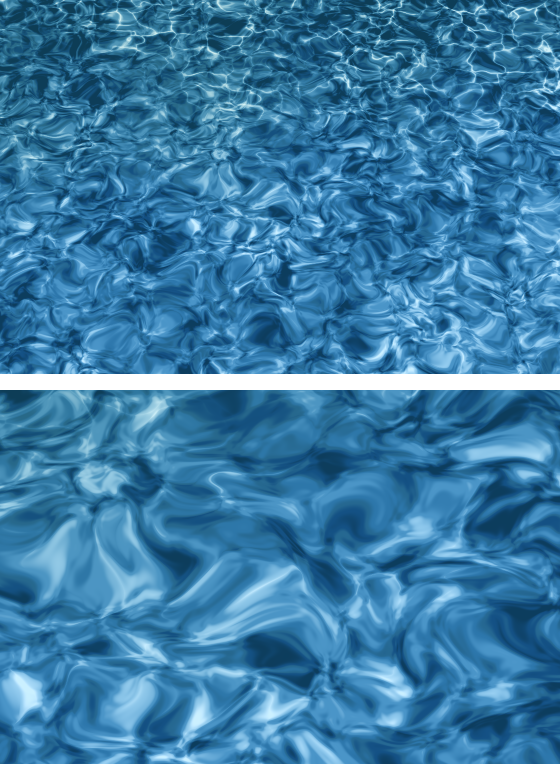
Top: the whole. Bottom: its middle third, enlarged.
Reproduce this texture procedurally as a Shadertoy shader.

```glsl
// Sunlit rippling pool water seen at a slant. Warped gradient noise gives the
// marbled swell, folded contours give the rings, and a cell network gives the
// caustic web at the far side; the summed light is spread over a blue ramp.

#define SCALE 20.0        // ripples per canvas height
#define TILT 0.4          // perspective strength
#define WARP 0.95         // large swirl of the surface
#define CURL 0.40         // small swirl of the surface
#define SWELL 1.75        // contrast of the main ripples
#define RINGS 0.55        // contrast of the folded contours
#define FOLDS 12.0        // contours per ripple
#define CHOP 1.7          // contrast of the fine chop
#define GLINT 1.25        // strength of thin bright threads
#define WEB 2.9           // strength of the caustic web
#define EXPOSURE -0.08    // overall light offset
#define SAMPLES 2         // antialiasing grid side

const vec3 DEEP = vec3(0.05, 0.24, 0.36);
const vec3 NAVY = vec3(0.08, 0.32, 0.51);
const vec3 TEAL = vec3(0.15, 0.41, 0.56);
const vec3 BLUE = vec3(0.18, 0.47, 0.66);
const vec3 SKY  = vec3(0.30, 0.59, 0.77);
const vec3 FOAM = vec3(0.57, 0.79, 0.91);

vec2 hash22(vec2 p) {
    vec3 h = fract(p.xyx * vec3(0.1031, 0.1030, 0.0973));
    h += dot(h, h.yzx + 33.33);
    return fract((h.xx + h.yz) * h.zy);
}

float cornerSlope(vec2 cell, vec2 offset) {
    return dot(normalize(hash22(cell) - 0.4999), offset);
}

// Gradient noise, about -0.7 to 0.7
float noise(vec2 p) {
    vec2 i = floor(p), f = fract(p);
    vec2 u = f * f * f * (f * (f * 6.0 - 15.0) + 10.0);
    vec2 e = vec2(1.0, 0.0);
    float low  = mix(cornerSlope(i, f), cornerSlope(i + e, f - e), u.x);
    float high = mix(cornerSlope(i + e.yx, f - e.yx), cornerSlope(i + 1.0, f - 1.0), u.x);
    return mix(low, high, u.y);
}

vec2 swirl(vec2 p) {
    return vec2(noise(p + 17.3), noise(p + 61.7));
}

// Gap between the two nearest cell centres: zero along the web
float cellGap(vec2 p) {
    vec2 i = floor(p), f = fract(p);
    float nearest = 9.0, second = 9.0;
    for (int y = -1; y <= 1; y++)
    for (int x = -1; x <= 1; x++) {
        vec2 g = vec2(x, y);
        float d = length(g + 0.1 + 0.8 * hash22(i + g) - f);
        second = min(second, max(nearest, d));
        nearest = min(nearest, d);
    }
    return second - nearest;
}

vec3 waterRamp(float t) {
    vec3 c = mix(DEEP, NAVY, smoothstep(0.05, 0.19, t));
    c = mix(c, TEAL, smoothstep(0.19, 0.33, t));
    c = mix(c, BLUE, smoothstep(0.33, 0.52, t));
    c = mix(c, SKY, smoothstep(0.52, 0.77, t));
    return mix(c, FOAM, smoothstep(0.79, 0.95, t));
}

vec3 water(vec2 uv) {
    // Slanted surface, finer towards the top
    float nearness = 1.0 / (1.5 - TILT * uv.y);
    vec2 q = SCALE * nearness * vec2(uv.x - 0.75, 4.5) + 40.0;
    vec2 w = q + WARP * swirl(q * 0.55);
    w += CURL * swirl(w * 1.5);

    // Broad patches and regional masks
    float patches = noise(uv * vec2(2.6, 3.8) + 5.0);
    float far = smoothstep(0.55, 0.95, uv.y + 0.22 * (uv.x - 0.75) + 0.25 * patches);
    float rough = smoothstep(-0.25, 0.3, noise(uv * 3.4 + 23.0));

    // Main ripples with finer chop
    float body = noise(w) + 0.6 * noise(w * 1.9 + 9.0);
    float chop = noise(w * vec2(2.8, 3.8) + swirl(w * 2.0));
    float grain = noise(w * vec2(5.5, 7.5) + 1.5 * swirl(w * 2.7));
    float light = SWELL * body + 1.0 * patches;
    light += CHOP * mix(0.6, 1.2, rough) * (chop + 0.55 * grain);

    // Folded contours, strongest in rough patches
    float fold = noise(w * 0.75 + 31.0);
    light += RINGS * mix(0.6, 1.15, rough) * sin(FOLDS * fold + 2.0 * body);

    // Thin threads of light and shade that break up along their length
    float thread = exp(-16.0 * abs(noise(w * 0.8 + 71.0) + 0.12 * chop));
    float crease = exp(-16.0 * abs(noise(w * 0.9 + 97.0) + 0.12 * chop));
    light += GLINT * thread * smoothstep(-0.3, 0.3, noise(q * 0.7 + 13.0));
    light -= 0.8 * crease * smoothstep(-0.2, 0.3, noise(q * 0.7 + 53.0));

    // Caustic web on the far side
    float gap = cellGap(q * 0.72 + 0.7 * swirl(q * 0.7) + 0.25 * swirl(q * 1.8));
    float web = exp(-11.0 * gap) * (0.75 + noise(q * 0.5 + 3.0));
    light += WEB * far * web - 0.6 * far;
    light += 0.45 * (0.5 - uv.y) + 0.22 * (uv.x - 0.75) + EXPOSURE;

    // Logistic curve evens out the tones before colouring
    vec3 color = waterRamp(1.0 / (1.0 + exp(-1.7 * light)));
    float green = smoothstep(0.4, 1.0, uv.y - 0.2 * (uv.x - 0.75) + 0.3 * patches);
    color *= mix(vec3(0.97, 0.99, 1.02), vec3(1.05, 1.0, 0.93), green);
    return color + vec3(0.24, 0.16, 0.1) * smoothstep(1.5, 2.8, light);
}

void mainImage(out vec4 fragColor, in vec2 fragCoord) {
    vec3 total = vec3(0.0);
    for (int y = 0; y < SAMPLES; y++)
    for (int x = 0; x < SAMPLES; x++) {
        vec2 jitter = (vec2(x, y) + 0.5) / float(SAMPLES) - 0.5;
        total += water((fragCoord + jitter) / iResolution.y);
    }
    fragColor = vec4(total / float(SAMPLES * SAMPLES), 1.0);
}
```
